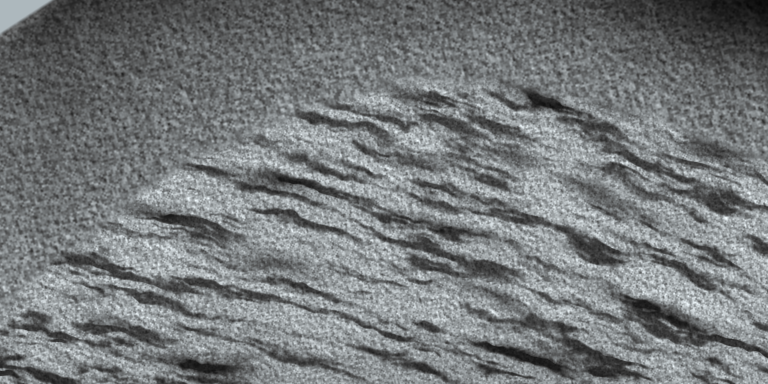
This texture is drawn by a Shadertoy shader. Its source:

```glsl
// Wind-rippled grey powder heaped on a rough dark dish, seen at a low angle.
// A curved edge splits dish from powder; stretched noise in bent flow
// coordinates makes the ripples, and a few broad hollows deepen them.

const vec3 LIGHT_TINT = vec3(0.965, 1.0, 1.015);
const vec3 DARK_TINT = vec3(1.0);
const vec3 BACKDROP = vec3(0.68, 0.72, 0.74);
const vec2 HEAP_TOP = vec2(1.2, 0.785);
const float HEAP_LEFT = 0.42;      // curvature of the heap edge, left side
const float HEAP_RIGHT = 0.335;    // and right side
const float DISH_TONE = 0.49;
const float POWDER_TONE = 0.635;
const float RIPPLE_DEPTH = 0.40;
const float HOLLOW_DEPTH = 0.38;
const float HOLLOW_WIDTH = 0.021;
const float DISH_GRAIN = 92.0;
const float POWDER_GRAIN = 125.0;
const mat2 GRAIN_TURN = mat2(0.8, 0.6, -0.6, 0.8);

// Broad hollows: centre and half length
const int HOLLOW_COUNT = 15;
const vec3 HOLLOWS[HOLLOW_COUNT] = vec3[HOLLOW_COUNT](
    vec3(1.05, 0.747, 0.06), vec3(0.72, 0.526, 0.09), vec3(1.09, 0.583, 0.09),
    vec3(1.41, 0.740, 0.10), vec3(1.60, 0.712, 0.08), vec3(1.34, 0.588, 0.08),
    vec3(1.56, 0.497, 0.13), vec3(1.16, 0.414, 0.11), vec3(0.73, 0.310, 0.11),
    vec3(1.29, 0.227, 0.10), vec3(1.85, 0.600, 0.08), vec3(1.72, 0.200, 0.15),
    vec3(1.40, 0.075, 0.12), vec3(0.53, 0.050, 0.12), vec3(0.39, 0.458, 0.08));

float hash(vec2 p) {
    vec3 q = fract(vec3(p.xyx) * 0.1031);
    q += dot(q, q.yzx + 33.33);
    return fract((q.x + q.y) * q.z);
}

float noise(vec2 p) {
    vec2 i = floor(p), f = fract(p);
    f = f * f * (3.0 - 2.0 * f);
    return mix(mix(hash(i), hash(i + vec2(1, 0)), f.x),
               mix(hash(i + vec2(0, 1)), hash(i + vec2(1, 1)), f.x), f.y);
}

// Rough speckle in turned octaves, about -1 to 1
float grain(vec2 p, float scale) {
    vec2 q = GRAIN_TURN * p * scale;
    float relief = noise(q) - noise(q + vec2(0.1, 0.9));
    vec2 r = GRAIN_TURN * q * 1.9 + 7.0;
    return 0.8 * relief + 1.1 * (noise(r) - 0.5);
}

// Constant along a ripple; ripples fall more steeply to the right
float flow(vec2 p) {
    return p.y + 0.18 * p.x + 0.055 * p.x * p.x;
}

float heapEdge(float x) {
    float dx = x - HEAP_TOP.x;
    return HEAP_TOP.y - (dx < 0.0 ? HEAP_LEFT : HEAP_RIGHT) * dx * dx;
}

float dishTone(vec2 p, float above) {
    float tone = DISH_TONE - 0.34 * max(above, 0.0);
    tone -= 0.06 * smoothstep(0.85, 1.0, p.y);
    float corner = length((p - vec2(2.0, 1.0)) * vec2(0.7, 1.6));
    tone -= 0.23 * smoothstep(0.48, 0.0, corner);
    tone += 0.06 * smoothstep(0.15, 0.0, p.x);
    tone += 0.05 * (noise(p * 22.0) - 0.5);
    return tone * (1.0 + 0.52 * grain(p, DISH_GRAIN));
}

float powderTone(vec2 p) {
    // Wavering flow coordinate
    float v = flow(p) + 0.030 * (noise(p * vec2(8.0, 13.0)) - 0.5)
            + 0.012 * (noise(p * 38.0) - 0.5);

    // Ripples at three widths, with edges crumbled by small clods
    float u = p.x * mix(11.0, 7.0, smoothstep(0.2, 1.0, p.x));
    float ripple = 0.46 * noise(vec2(u, v * 40.0))
                 + 0.33 * noise(vec2(u * 1.8 + 9.0, v * 72.0))
                 + 0.21 * noise(vec2(u * 3.3 + 4.0, v * 120.0));
    ripple += 0.12 * (noise(GRAIN_TURN * p * 75.0) - 0.5);
    float trough = smoothstep(0.46, 0.74, ripple);
    float crest = smoothstep(0.48, 0.22, ripple);

    // Hollows with a lit lip just above
    float hollow = 0.0, lip = 0.0;
    for (int i = 0; i < HOLLOW_COUNT; i++) {
        vec3 h = HOLLOWS[i];
        float along = (p.x - h.x) / h.z;
        float across = (v - flow(h.xy)) / HOLLOW_WIDTH;
        float span = exp(-along * along);
        hollow = max(hollow, span * exp(-across * across));
        lip = max(lip, span * exp(-pow(across - 1.9, 2.0) * 2.0));
    }
    hollow *= 0.75 + 0.5 * ripple;

    float tone = POWDER_TONE + 0.07 * crest + 0.05 * lip;
    tone += 0.05 * (noise(p * 5.0 + 3.0) - 0.5);
    tone -= RIPPLE_DEPTH * trough * (1.0 - 0.5 * lip);
    tone -= HOLLOW_DEPTH * hollow * (1.0 - 0.45 * trough);
    tone -= 0.06 * smoothstep(0.25, 0.0, p.y);
    return max(tone, 0.11) * (1.0 + 0.40 * grain(p, POWDER_GRAIN));
}

void mainImage(out vec4 fragColor, in vec2 fragCoord) {
    vec2 p = fragCoord / iResolution.y;

    // Dish and heap, joined along a ragged soft edge
    float above = p.y - heapEdge(p.x);
    float ragged = above + 0.035 * (noise(p * 16.0) - 0.5);
    float heap = smoothstep(0.025, -0.03, ragged);
    float tone = mix(dishTone(p, above), powderTone(p), heap);
    vec3 color = tone * mix(DARK_TINT, LIGHT_TINT, smoothstep(0.15, 0.55, tone));

    // Dish rim and the pale backdrop beyond it
    float rim = p.y - 0.91 - 0.65 * p.x;
    color += 0.08 * exp(-pow((rim + 0.012) / 0.014, 2.0));
    color = mix(color, BACKDROP, smoothstep(-0.007, 0.007, rim));

    fragColor = vec4(clamp(color, 0.0, 1.0), 1.0);
}
```
